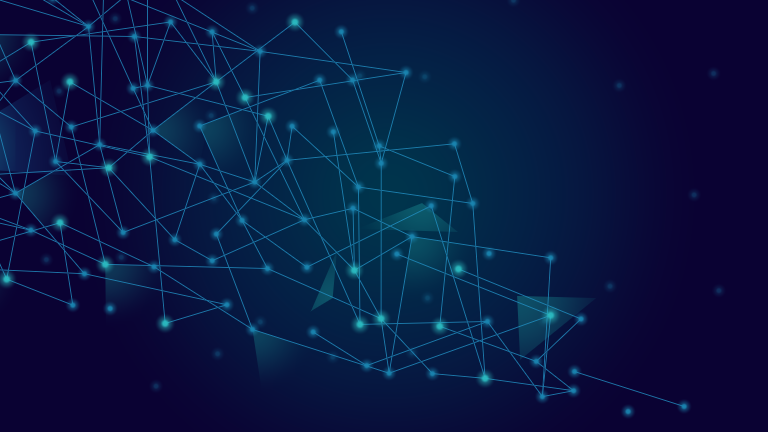
A Shadertoy shader for this background:

```glsl
// A glowing network of linked nodes drifting down a dark teal and navy field.
// Nodes sit on a jittered grid kept inside a diagonal band; hashed links join
// nearby cells, and faint facets and dust fill the space between them.

const vec3 NAVY      = vec3(0.040, 0.008, 0.200);
const vec3 DEEP_BLUE = vec3(0.018, 0.120, 0.270);
const vec3 TEAL_DARK = vec3(0.000, 0.205, 0.300);
const vec3 LINE_BLUE = vec3(0.130, 0.560, 0.760);
const vec3 NODE_BLUE = vec3(0.100, 0.520, 0.690);
const vec3 NODE_TEAL = vec3(0.170, 0.740, 0.760);
const vec3 FACET_TEAL = vec3(0.080, 0.480, 0.520);
const vec3 FACET_BLUE = vec3(0.080, 0.290, 0.520);

const vec2  GLOW_CENTER = vec2(0.90, 0.55);
const float GLOW_RADIUS = 0.74;
const float CELL        = 0.108;   // spacing of the node grid
const float DUST_CELL   = 0.22;    // spacing of the faint dots
const float LINE_HALF   = 0.0010;  // half width of a link
const int   REACH       = 3;       // longest link, in cells
const float BIG_SHARE   = 0.20;    // share of large teal nodes
const float FACET_SHARE = 0.10;    // share of nodes with a facet

vec2 hash2(vec2 p) {
    vec3 q = fract(vec3(p.xyx) * vec3(0.1031, 0.1030, 0.0973));
    q += dot(q, q.yzx + 33.33);
    return fract((q.xx + q.yz) * q.zy);
}

// Node of a grid cell: the jitter keeps it clear of the cell walls.
vec2 nodeAt(vec2 cell) {
    return (cell + 0.1 + 0.8 * hash2(cell + 17.0)) * CELL;
}

// The band slopes down to the right and narrows toward its tip.
bool inBand(vec2 p) {
    float lower = 0.31 - 0.23 * p.x;
    float upper = 1.02 - 0.93 * smoothstep(0.7, 1.65, p.x);
    return p.y > lower && (p.y < upper || p.x < 0.45) && p.x < 1.65;
}

float segmentDistance(vec2 p, vec2 a, vec2 b) {
    vec2 ap = p - a, ab = b - a;
    return length(ap - ab * clamp(dot(ap, ab) / dot(ab, ab), 0.0, 1.0));
}

float link(vec2 p, vec2 a, vec2 b, float px) {
    return clamp((LINE_HALF - segmentDistance(p, a, b)) / px + 0.5, 0.0, 1.0);
}

float sideDistance(vec2 p, vec2 a, vec2 b) {
    vec2 e = b - a;
    return (e.x * (p.y - a.y) - e.y * (p.x - a.x)) / max(length(e), 1e-4);
}

// Triangle that fades out with distance from its first corner.
float facet(vec2 p, vec2 a, vec2 b, vec2 c, float reach, float px) {
    float turn = sign(sideDistance(c, a, b));
    float inside = turn * sideDistance(p, a, b);
    inside = min(inside, turn * sideDistance(p, b, c));
    inside = min(inside, turn * sideDistance(p, c, a));
    float fade = 1.0 - smoothstep(0.0, reach, distance(p, a));
    return clamp(inside / px + 0.5, 0.0, 1.0) * fade;
}

// Soft halo around a brighter core.
float nodeGlow(float d, float r) {
    return 0.55 * (1.0 - smoothstep(0.15 * r, r, d))
         + 0.40 * (1.0 - smoothstep(0.15 * r, 0.45 * r, d));
}

vec3 background(vec2 p) {
    float t = distance(p, GLOW_CENTER) / GLOW_RADIUS;
    vec3 color = mix(TEAL_DARK, DEEP_BLUE, smoothstep(0.0, 0.55, t));
    return mix(color, NAVY, smoothstep(0.40, 1.0, t));
}

void mainImage(out vec4 fragColor, in vec2 fragCoord) {
    vec2 p = fragCoord / iResolution.y;
    float px = 1.0 / iResolution.y;
    vec3 color = background(p);

    // Faint dust
    vec2 dustCell = floor(p / DUST_CELL);
    vec2 dust = (dustCell + 0.15 + 0.7 * hash2(dustCell + 71.0)) * DUST_CELL;
    float dustOn = step(hash2(dustCell + 5.0).x, 0.5);
    color = mix(color, NODE_BLUE, 0.35 * dustOn * nodeGlow(distance(p, dust), 0.018));

    // Large facets
    float edge = facet(p, vec2(-0.20, 0.62), vec2(0.116, 0.815), vec2(0.167, 0.593), 0.46, px);
    float fill = facet(p, vec2(1.197, 0.315), vec2(1.38, 0.31), vec2(1.204, 0.167), 0.26, px);
    fill = max(fill, facet(p, vec2(0.977, 0.53), vec2(0.826, 0.47), vec2(1.06, 0.463), 0.17, px));
    fill = max(fill, facet(p, vec2(0.77, 0.31), vec2(0.78, 0.42), vec2(0.72, 0.28), 0.16, px));
    color = mix(color, FACET_BLUE, 0.8 * edge);

    // Nodes, links and small facets of the cells that can reach this point
    float lines = 0.0, small = 0.0, big = 0.0;
    vec2 home = floor(p / CELL);
    for (int i = -REACH; i <= 1; i++)
    for (int j = -REACH; j <= REACH; j++) {
        vec2 cell = home + vec2(i, j);
        vec2 a = nodeAt(cell);
        if (!inBand(a)) continue;
        vec2 h = hash2(cell + 41.0), kind = hash2(cell + 89.0);
        vec2 b = nodeAt(cell + vec2(1.0 + floor(h.x * 3.0), floor(h.y * 3.0) - 1.0));
        vec2 c = nodeAt(cell + vec2(floor(h.y * 2.0), -1.0 - floor(h.x * 3.0)));
        if (inBand(b)) lines = max(lines, link(p, a, b, px));
        if (inBand(c)) lines = max(lines, link(p, a, c, px));
        if (kind.y < FACET_SHARE) fill = max(fill, 0.8 * facet(p, a, b, c, 0.15, px));
        float d = distance(p, a);
        if (kind.x < BIG_SHARE) big = max(big, nodeGlow(d, 0.025));
        else small = max(small, nodeGlow(d, 0.019));
    }
    color = mix(color, FACET_TEAL, 0.55 * fill);
    color = mix(color, LINE_BLUE, 0.85 * lines);
    color = mix(color, NODE_BLUE, small);
    color = mix(color, NODE_TEAL, big);
    fragColor = vec4(color, 1.0);
}
```
